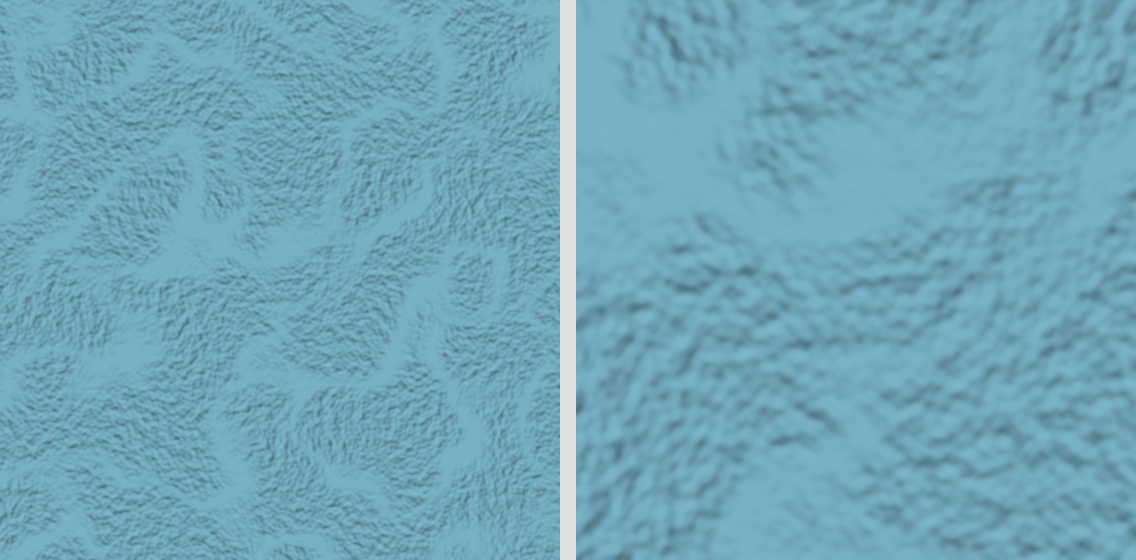
Left, the full canvas; right, a detail of the centre.
A WebGL 2 fragment shader for this texture:

```glsl
#version 300 es
precision highp float;
// Soft blue embossed surface: fine wrinkled grain broken by smooth winding patches.

uniform vec2 u_resolution;
out vec4 fragColor;

const vec3 SMOOTH_BLUE = vec3(0.474, 0.697, 0.777);
const vec3 SHADOW_BLUE = vec3(0.300, 0.455, 0.510);
const mat2 OCTAVE_TURN = mat2(1.6, 1.2, -1.2, 1.6);
const float LIGHT_ANGLE = 1.75;
const float GRAIN_FREQ = 58.0;
const float PATCH_FREQ = 5.4;

float hash(vec2 cell) {
    return fract(sin(dot(cell, vec2(127.1, 311.7))) * 43758.5453);
}

vec2 latticeGradient(vec2 cell) {
    float angle = 6.28318 * hash(cell);
    return vec2(cos(angle), sin(angle));
}

// Gradient noise, roughly -0.7 to 0.7
float gradientNoise(vec2 p) {
    vec2 cell = floor(p);
    vec2 f = fract(p);
    vec2 fade = f * f * f * (f * (f * 6.0 - 15.0) + 10.0);
    vec2 e = vec2(1.0, 0.0);
    float a = dot(latticeGradient(cell), f);
    float b = dot(latticeGradient(cell + e.xy), f - e.xy);
    float c = dot(latticeGradient(cell + e.yx), f - e.yx);
    float d = dot(latticeGradient(cell + e.xx), f - e.xx);
    return mix(mix(a, b, fade.x), mix(c, d, fade.x), fade.y);
}

// Each octave is doubled and turned to hide the lattice
float grainHeight(vec2 p, float freq) {
    float height = 0.0;
    float amplitude = 1.0;
    vec2 q = p * freq;
    for (int octave = 0; octave < 2; octave++) {
        height += amplitude * gradientNoise(q);
        q = OCTAVE_TURN * q + 31.7;
        amplitude *= 0.52;
    }
    return height;
}

// Light direction that swings slowly, so wrinkles lean both ways
vec2 lightDirection(vec2 p, float meanAngle) {
    float angle = meanAngle + 2.4 * gradientNoise(p * 4.5 + 12.6);
    return vec2(cos(angle), sin(angle));
}

// Slope of the grain towards the light, with unit spread
float grainSlope(vec2 p, vec2 lightDir, float freq) {
    vec2 offset = lightDir * 0.06 / freq;
    float rise = grainHeight(p + offset, freq) - grainHeight(p - offset, freq);
    return rise / (0.12 * 1.1);
}

// 0 along the smooth winding patches, 1 in fully wrinkled areas
float roughness(vec2 p, float freq) {
    vec2 q = p * freq + vec2(3.7, 8.2);
    float field = gradientNoise(q) + 0.4 * gradientNoise(q * 2.1 + 9.4);
    float breaks = 0.16 * gradientNoise(q * 1.3 + 23.6);
    return mix(0.06, 1.0, smoothstep(-0.03, 0.2, abs(field) + breaks));
}

void main() {
    vec2 p = gl_FragCoord.xy / min(u_resolution.x, u_resolution.y);

    float rough = roughness(p, PATCH_FREQ);
    float slope = grainSlope(p, lightDirection(p, LIGHT_ANGLE), GRAIN_FREQ);

    // Shadows run a little deeper than highlights
    float relief = slope + 0.18 * (slope * slope - 1.0);
    float shadow = rough * (0.28 + 0.225 * relief);
    shadow = clamp(shadow, -0.1, 1.0);

    fragColor = vec4(mix(SMOOTH_BLUE, SHADOW_BLUE, shadow), 1.0);
}
```
